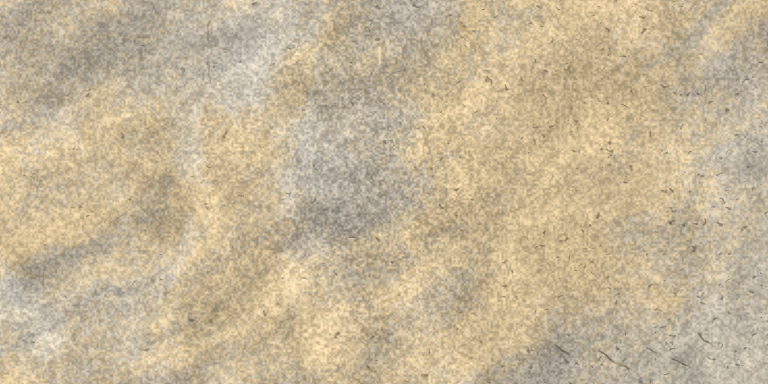
Write a Shadertoy shader that draws this texture.

```glsl
// Weathered sandstone slab: ochre and grey stains blended by warped noise,
// slanted strata, pale mineral veils and a fine sandy grain,
// finished with scattered pits and a few hairline cracks.

float hash(vec2 p) {
    vec3 q = fract(vec3(p.xyx) * 0.1031);
    q += dot(q, q.yzx + 33.33);
    return fract((q.x + q.y) * q.z);
}

float noise(vec2 p) {
    vec2 i = floor(p), f = fract(p);
    f = f * f * (3.0 - 2.0 * f);
    return mix(mix(hash(i), hash(i + vec2(1, 0)), f.x),
               mix(hash(i + vec2(0, 1)), hash(i + vec2(1, 1)), f.x), f.y);
}

float fbm(vec2 p) {
    float sum = 0.0, amp = 0.5;
    for (int i = 0; i < 5; i++) {
        sum += amp * noise(p);
        p = mat2(0.8, 0.6, -0.6, 0.8) * p * 2.03 + 7.3;
        amp *= 0.5;
    }
    return sum / 0.97;
}

// Soft elliptical weight around a centre
float blob(vec2 p, vec2 centre, vec2 radius) {
    vec2 d = (p - centre) / radius;
    return exp(-dot(d, d));
}

float segmentDistance(vec2 p, vec2 a, vec2 b) {
    vec2 ap = p - a, ab = b - a;
    return length(ap - ab * clamp(dot(ap, ab) / dot(ab, ab), 0.0, 1.0));
}

// Small dark holes, one at most per grid cell
float pits(vec2 p, float density, float pixel) {
    vec2 g = p * 48.0 + 0.8 * vec2(noise(p * 90.0), noise(p * 90.0 + 31.0));
    vec2 cell = floor(g);
    vec2 centre = 0.3 + 0.4 * vec2(hash(cell + 3.0), hash(cell + 57.0));
    float radius = 0.08 + 0.16 * hash(cell + 91.0);
    float d = length((fract(g) - centre) * vec2(0.8, 1.1)) - radius;
    float edge = 48.0 * pixel;
    return (1.0 - smoothstep(-edge, edge, d)) * step(hash(cell), density);
}

// Jagged hairlines: most at the lower right, the last two steep at the left
float cracks(vec2 p, float pixel) {
    vec2 w = p + 0.03 * (vec2(fbm(p * 22.0), fbm(p * 22.0 + 40.0)) - 0.5);
    float ink = 0.0;
    for (int i = 0; i < 6; i++) {
        float k = float(i);
        vec2 r = vec2(hash(vec2(k, 4.0)), hash(vec2(k, 9.0)));
        bool left = i > 3;
        vec2 a = left ? vec2(0.12 + 0.42 * (k - 4.0), 0.36 + 0.58 * (k - 4.0))
                      : vec2(1.44 + 0.12 * k, 0.05 + 0.09 * r.y);
        vec2 b = a + (left ? vec2(-0.04 + 0.05 * r.x, -0.15)
                           : vec2(0.07 + 0.06 * r.x, -0.02 - 0.07 * r.y));
        float d = segmentDistance(w, a, b);
        float strength = (left ? 0.4 : 0.8) * smoothstep(0.25, 0.6, noise(p * 30.0 + k));
        ink = max(ink, strength * (1.0 - smoothstep(0.0008, 0.0018 + pixel, d)));
    }
    return ink;
}

void mainImage(out vec4 fragColor, in vec2 fragCoord) {
    float pixel = 1.0 / iResolution.y;
    vec2 p = fragCoord * pixel;
    vec2 q = p + 0.3 * (vec2(fbm(p * 3.0), fbm(p * 3.0 + 17.0)) - 0.5);

    // Strata rise to the right
    vec2 s = vec2(dot(q, vec2(0.83, 0.56)), dot(q, vec2(-0.56, 0.83)));
    float strata = fbm(s * vec2(3.0, 15.0) + 2.0) - 0.5;

    // Ochre staining against grey stone
    float warm = 0.42 + 1.5 * (fbm(q * 3.5 + 5.0) - 0.5) + 0.8 * strata;
    warm += 0.38 * blob(q, vec2(0.42, 0.55), vec2(0.28, 0.5));
    warm += 0.45 * blob(q, vec2(1.5, 0.68), vec2(0.35, 0.5));
    warm -= 0.25 * blob(q, vec2(0.97, 0.7), vec2(0.2, 0.5));
    warm -= 0.3 * blob(q, vec2(1.98, 0.4), vec2(0.25, 0.4));
    warm += 0.55 * (noise(p * 110.0) - 0.5);
    vec3 grey = vec2(0.72, 0.63).xxy - vec3(0.0, 0.03, 0.0);
    vec3 ochre = vec3(0.795, 0.71, 0.555);
    vec3 stone = mix(grey, ochre, smoothstep(0.05, 0.95, warm));

    // Pale bluish mineral veils
    float veilArea = blob(q, vec2(0.06, 0.42), vec2(0.15, 0.45))
                   + 0.8 * blob(q, vec2(0.74, 0.72), vec2(0.2, 0.35))
                   + 0.4 * blob(q, vec2(0.45, 0.3), vec2(0.25, 0.4));
    float veil = smoothstep(0.48, 0.66, fbm(q * vec2(9.0, 5.0) + 11.0));
    stone = mix(stone, vec3(0.79, 0.785, 0.755), 0.75 * veil * min(veilArea, 1.0));

    // Broad shading, strata and mottling
    float slant = blob(q, vec2(0.1, 0.9), vec2(0.5, 0.3))
                + blob(q, vec2(0.6, 0.2), vec2(0.5, 0.3));
    float tone = 1.015 + (0.15 + 0.3 * slant) * strata;
    tone += 0.32 * (fbm(q * 9.0 + 23.0) - 0.5);
    tone -= 0.06 * blob(q, vec2(1.0, 0.75), vec2(0.18, 0.4));
    tone -= 0.09 * blob(q, vec2(0.12, 0.88), vec2(0.25, 0.08));

    // Sandy grain, coarser in the grey middle
    float grain = 0.6 * noise(p * 185.0) + 0.4 * noise(p * 93.0 + 8.0) - 0.5;
    tone += grain * (0.4 + 0.1 * blob(q, vec2(1.0, 0.6), vec2(0.3, 0.6)));
    stone *= tone;

    // Pits gather on the right
    float density = 0.03 + 0.15 * smoothstep(0.8, 1.7, q.x) * smoothstep(0.35, 0.6, fbm(q * 6.0));
    stone *= 1.0 - 0.28 * pits(p, density, pixel);
    stone = mix(stone, vec3(0.36, 0.32, 0.27), 0.75 * cracks(p, pixel));

    fragColor = vec4(clamp(stone, 0.0, 1.0), 1.0);
}
```
